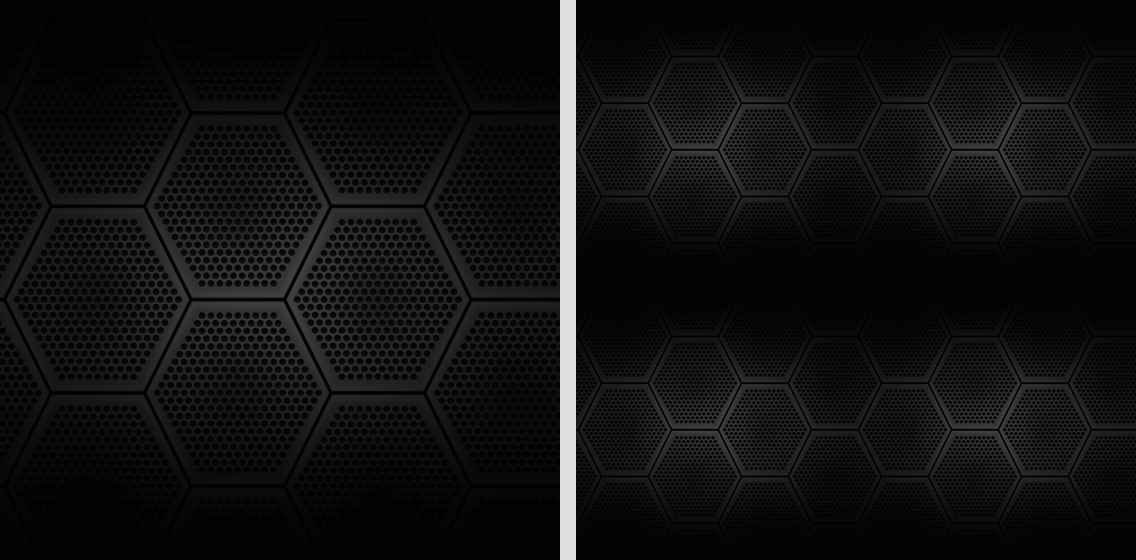
Left, the tile; right, the same tile 2 across and 2 down.
Give the GLSL for this pattern, as a WebGL 1 fragment shader.

```glsl
precision highp float;

uniform vec2 u_resolution;

const float PI = 3.14159265;
const float SQRT3 = 1.7320508;
const vec2 REPEATS = vec2(2.0, 3.0);
const vec2 CELL_PERIOD = vec2(SQRT3, 1.0);
const vec2 HOLE_PERIOD = vec2(0.0554, 0.0828);
const float MESH_LIMIT = 0.44;

// Vector from the closest point of a centred rectangular lattice
vec2 latticeOffset(vec2 p, vec2 period) {
  vec2 a = mod(p + 0.5 * period, period) - 0.5 * period;
  vec2 b = mod(p, period) - 0.5 * period;
  return dot(a, a) < dot(b, b) ? a : b;
}

// Distance from the centre to the flat sides of a flat-topped hexagon
float hexNorm(vec2 p) {
  p = abs(p);
  return max(p.y, dot(p, vec2(0.5 * SQRT3, 0.5)));
}

// Coverage below a limit, softened over one pixel
float below(float value, float limit, float pixel) {
  return 1.0 - smoothstep(limit - 0.75 * pixel, limit + 0.75 * pixel, value);
}

// Wrapping pool of light, wide across and fading to black above and below
float lightPool(vec2 uv, vec2 peak) {
  vec2 wave = 0.5 + 0.5 * cos(2.0 * PI * (uv - peak));
  return 0.04 + 0.96 * pow(wave.y, 1.15) * mix(0.45, 1.0, wave.x);
}

// Plate brightness: dim in the middle, brightest along the rim
float plateShade(float radius) {
  float mesh = mix(0.14, 0.21, smoothstep(0.0, 0.36, radius));
  float rim = mix(0.2, 0.25, smoothstep(0.43, 0.485, radius));
  return mix(mesh, rim, smoothstep(0.39, 0.44, radius));
}

// Recessed hole with a shadowed top and a faintly lit bottom
float holeShade(vec2 offset, float radius) {
  return mix(0.065, 0.02, smoothstep(-radius, 0.5 * radius, offset.y));
}

void main() {
  vec2 uv = gl_FragCoord.xy / u_resolution;
  float pixel = 1.0 / min(u_resolution.x, u_resolution.y);

  // Hexagonal plates, one unit from flat side to flat side
  vec2 scale = REPEATS * CELL_PERIOD;
  vec2 junction = vec2(0.508, 0.465);
  vec2 corner = vec2(0.5 / SQRT3, -0.5);
  vec2 local = latticeOffset((uv - junction) * scale + corner, CELL_PERIOD);
  float radius = hexNorm(local);
  float shade = plateShade(radius);

  // Perforated mesh, kept to whole holes inside the rim
  vec2 holeOffset = latticeOffset(local, HOLE_PERIOD);
  float inMesh = step(hexNorm(local - holeOffset), MESH_LIMIT);
  vec2 holePoint = holeOffset / scale;
  float holeRadius = 0.006;
  float hole = inMesh * below(length(holePoint), holeRadius, pixel);

  // Lit lip under each hole, then the hole itself
  float lip = inMesh * smoothstep(0.3, 1.0, -holePoint.y / holeRadius);
  shade *= 1.0 + 0.12 * lip;
  shade = mix(shade, holeShade(holePoint, holeRadius), hole);

  // Black groove between neighbouring plates
  float edge = (0.5 - radius) / 3.2;
  shade *= 1.0 - 0.98 * below(edge, 0.0029, pixel);
  shade *= mix(0.8, 1.0, smoothstep(0.002, 0.007, edge));

  gl_FragColor = vec4(vec3(0.004 + shade * lightPool(uv, vec2(0.5, 0.49))), 1.0);
}
```
